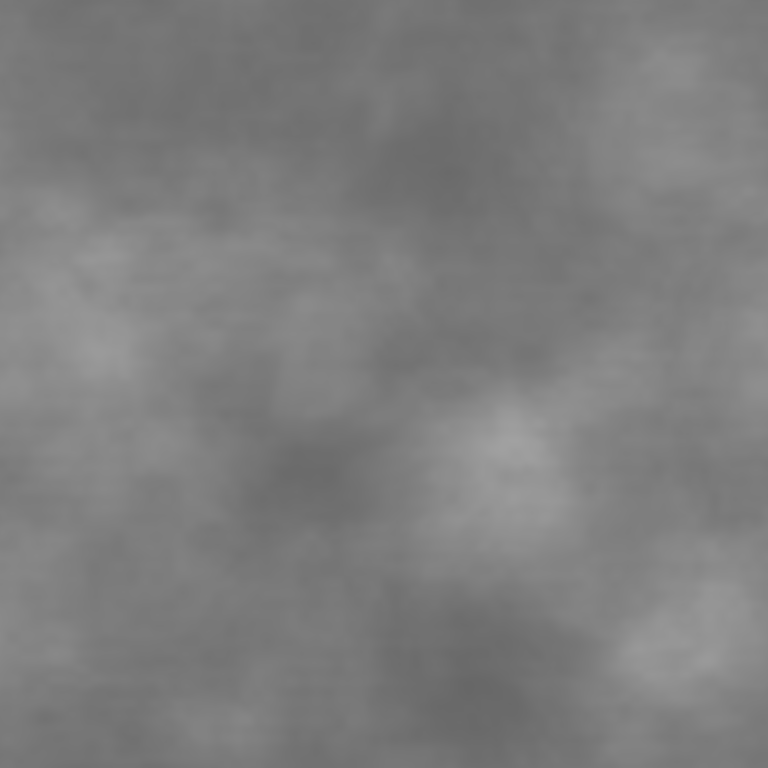
Write a WebGL 1 fragment shader that draws this texture.

```glsl
precision highp float;
// Soft grey cloud haze: tiling value noise summed over a few octaves,
// laid over a broad swell that brightens the middle height and the sides,
// with very faint horizontal streaks on top.

uniform vec2 u_resolution;

#define MEAN_GREY 0.492
#define SWELL_Y 0.030     // brightening towards the middle height
#define SWELL_X 0.022     // brightening towards the sides
#define SWELL_CENTRE vec2(0.90, 0.47)
#define CLOUD_CELLS 4.0   // cells across the canvas in the first octave
#define CLOUD_DEPTH 0.115
#define OCTAVE_GAIN 0.57
#define WARP 0.055
#define STREAK_DEPTH 0.010
#define SKEW 2.0          // stretches the lights, compresses the darks
#define SEED 7.0

const float TAU = 6.2831853;

float hash(vec2 cell, float seed) {
  return fract(sin(dot(cell, vec2(127.1, 311.7)) + seed * 74.7) * 43758.5453);
}

// Value noise in -0.5..0.5, repeating after 'period' cells.
float tileNoise(vec2 uv, vec2 period, float seed) {
  vec2 p = uv * period;
  vec2 cell = floor(p);
  vec2 f = p - cell;
  vec2 w = f * f * f * (f * (f * 6.0 - 15.0) + 10.0);
  vec2 lo = mod(cell, period);
  vec2 hi = mod(cell + 1.0, period);
  float bottom = mix(hash(lo, seed), hash(vec2(hi.x, lo.y), seed), w.x);
  float top = mix(hash(vec2(lo.x, hi.y), seed), hash(hi, seed), w.x);
  return mix(bottom, top, w.y) - 0.5;
}

float clouds(vec2 uv) {
  float sum = 0.0;
  float amplitude = 1.0;
  vec2 period = vec2(CLOUD_CELLS);
  for (int i = 0; i < 5; i++) {
    float octave = float(i);
    // Shift each octave so that the lattices do not line up.
    vec2 shift = vec2(0.37, 0.61) * (octave + 1.0);
    sum += amplitude * tileNoise(uv + shift, period, SEED + octave);
    amplitude *= OCTAVE_GAIN;
    period *= 2.0;
  }
  return sum;
}

void main() {
  vec2 uv = gl_FragCoord.xy / u_resolution;

  // Bend the lattice to make the patches irregular.
  vec2 bend = vec2(tileNoise(uv, vec2(5.0), SEED + 11.0),
                   tileNoise(uv, vec2(5.0), SEED + 12.0));
  vec2 warped = uv + WARP * bend;

  // Broad light, then clouds, then streaks.
  vec2 swell = cos(TAU * (warped - SWELL_CENTRE));
  float tone = dot(swell, vec2(SWELL_X, SWELL_Y));
  tone += CLOUD_DEPTH * clouds(warped);
  tone += STREAK_DEPTH * tileNoise(uv, vec2(10.0, 80.0), SEED + 13.0);
  tone += SKEW * (tone * tone - 0.0016);

  gl_FragColor = vec4(vec3(MEAN_GREY + tone), 1.0);
}
```
